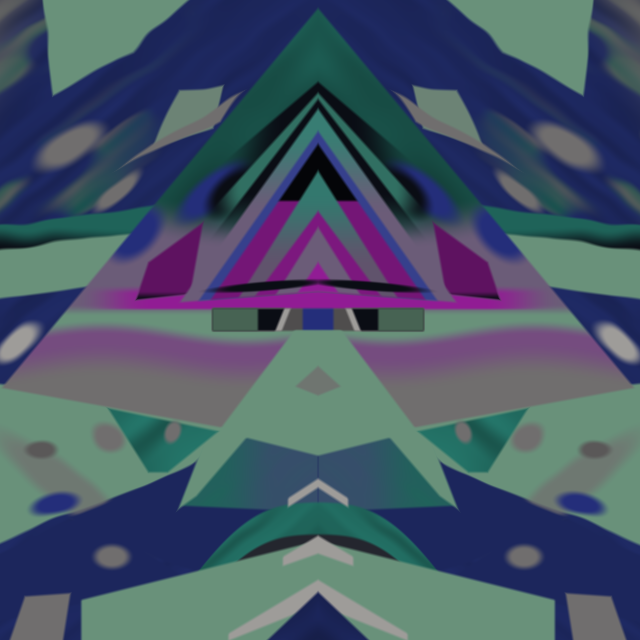
Give the GLSL for this background, as a WebGL 2 fragment shader.

```glsl
#version 300 es
precision highp float;
// Mirrored abstract collage: a layered triangle over navy, sage and teal shards.
uniform vec2 u_resolution;
out vec4 fragColor;

const vec3 NAVY = vec3(.11, .15, .36), SAGE = vec3(.41, .57, .48), TEAL = vec3(.12, .39, .35);
const vec3 GREY = vec3(.44, .43, .43), PALE = vec3(.62, .61, .6), DARK = vec3(.04, .05, .08);
const vec3 MAGENTA = vec3(.57, .11, .58), MAUVE = vec3(.42, .36, .47), BLUE = vec3(.14, .18, .48);
vec3 col;
vec2 p;

float hash(vec2 v) { return fract(sin(dot(v, vec2(127.1, 311.7))) * 43758.5); }

float noise(vec2 v) {
  vec2 i = floor(v), f = fract(v), e = vec2(1, 0);
  f *= f * (3. - 2. * f);
  return mix(mix(hash(i), hash(i + e), f.x), mix(hash(i + e.yx), hash(i + 1.), f.x), f.y);
}

vec2 turn(vec2 v, float a) { return vec2(cos(a) * v.x + sin(a) * v.y, cos(a) * v.y - sin(a) * v.x); }

float fade(float a, float b, float x) { return smoothstep(0., 1., (x - a) / (b - a)); }

float over(float a, float b) { return fade(-.003, .003, a - b); }

float area(vec2 a, vec2 b) { return a.x * b.y - a.y * b.x; }

float side(vec2 a, vec2 b) { return area(normalize(b - a), p - a); }

// Convex shard through four corners, either winding
float quad(vec4 a, vec4 b) {
  float s = sign(area(b.xy - a.xy, b.zw - a.zw));
  return over(min(min(s * side(a.xy, a.zw), s * side(a.zw, b.xy)),
                  min(s * side(b.xy, b.zw), s * side(b.zw, a.xy))), 0.);
}

// Soft ellipse: center, radii, angle
float blob(vec4 e, float angle) { return fade(1.3, .65, length(turn(p - e.xy, angle) / e.zw)); }

// Region below a line falling away from the axis
float roof(float apex, float slope) { return over((apex - slope * p.x - p.y) / length(vec2(1, slope)), 0.); }

void lay(vec3 c, float mask) { col = mix(col, c, mask); }

void main() {
  vec2 uv = gl_FragCoord.xy / u_resolution;
  p = vec2(abs(uv.x - .497), uv.y);
  vec2 straight = p;
  p += .008 * (vec2(noise(p * 22.), noise(p * 22. + 9.)) - .5);

  // Navy ground with slanted streaks
  float streak = noise(turn(p, -.62) * vec2(9, 34)), fine = noise(turn(p, -.7) * vec2(7, 70));
  col = NAVY * (.9 + .2 * fine);
  lay(mix(GREY, TEAL, fine) * .85, fade(.16, .42, p.x) * over(p.y, .62) * fade(.52, .8, streak));
  lay(mix(DARK + .14, GREY, streak), fade(.6, .75, p.x + .6 * p.y - .36) * over(p.y, .7) * .85);

  // Upper shards
  lay(SAGE, quad(vec4(.432, 1.02, .413, .854), vec4(.29, .92, .18, 1.02)));
  lay(mix(GREY, SAGE, .6), quad(vec4(.217, .862, .146, .866), vec4(.165, .8, .262, .766)));
  lay(GREY, quad(vec4(.095, .888, .152, .81), vec4(.341, .727, .263, .772)));
  lay(GREY, blob(vec4(.387, .772, .06, .024), -.5));
  lay(GREY, blob(vec4(.315, .7, .045, .013), -.7));
  lay(mix(DARK, TEAL, fade(.61, .645, p.y)), quad(vec4(.51, .645, .25, .678), vec4(.28, .625, .51, .6)));
  lay(SAGE, quad(vec4(.51, .608, .28, .638), vec4(.31, .56, .51, .532)));
  lay(PALE, blob(vec4(.469, .463, .04, .019), -.65));

  // Sage field and shards under the triangle
  lay(SAGE, quad(vec4(.51, .4, .1, .36), vec4(.2, .27, .51, .15)));
  lay(GREY, .7 * blob(vec4(.39, .235, .14, .03), .65));
  lay(GREY, blob(vec4(.33, .317, .026, .022), .5));
  lay(GREY * .8, blob(vec4(.435, .297, .024, .014), 0.));
  lay(BLUE, blob(vec4(.412, .212, .035, .017), -.2));
  lay(NAVY, quad(vec4(.19, .278, .08, .2), vec4(.18, .1, .39, .19)));
  lay(NAVY, quad(vec4(.51, .135, .35, .2), vec4(.2, .09, .51, .03)));
  p = straight;
  lay(mix(TEAL, vec3(.22, .3, .42), fade(.16, .06, p.x) * .8 + .2 * fine), quad(vec4(0, .33, .17, .32), vec4(.215, .21, 0, .2)));
  lay(SAGE, quad(vec4(.1, .33, .17, .33), vec4(.218, .205, .19, .225)));
  lay(TEAL * (.8 + .4 * streak), quad(vec4(.328, .362, .156, .326), vec4(.235, .262, .265, .262)));
  lay(GREY, blob(vec4(.227, .325, .012, .018), .4));

  // Main triangle, coloured by height
  vec3 ground = col;
  float y = p.y + .012 * sin(p.x * 14.);
  col = TEAL * mix(.65, .9, fade(.84, .95, y)) * (.75 + .5 * noise(turn(p, -.8) * vec2(8, 24)));
  lay(MAUVE, fade(.69, .62, y));
  lay(SAGE, fade(.525, .505, p.y));
  lay(mix(MAUVE, MAGENTA, .25), fade(.49, .465, y));
  lay(GREY, fade(.455, .4, y));
  lay(BLUE, blob(vec4(.165, .7, .065, .024), -.7));
  lay(BLUE, blob(vec4(.285, .635, .05, .03), -.8));
  lay(DARK, blob(vec4(.13, .7, .05, .028), -.7));
  float wing = quad(vec4(.18, .652, .265, .59), vec4(.285, .531, .2, .54));
  lay(mix(DARK, MAGENTA * .65, fade(.532, .546, p.y)), wing);
  lay(MAGENTA, fade(.555, .54, p.y) * over(p.y, .517) * fade(.38, .26, p.x) * (1. - wing));

  // Nested chevrons
  float heart = over(p.y, .545 - .08 * p.x), upper = fade(.62, .7, p.y);
  lay(DARK, roof(.872, .85) * upper * fade(.16, .05, p.x));
  lay(mix(TEAL, SAGE, .25), roof(.855, 1.1) * upper * fade(.17, .12, p.x));
  lay(DARK, roof(.845, 1.3) * heart * upper);
  lay(mix(MAUVE, TEAL + .1, fade(.66, .8, p.y)), roof(.83, 1.4) * heart);
  lay(BLUE + .07, roof(.795, 1.42) * heart);
  lay(mix(MAGENTA * .8, DARK * .4, over(p.y, .686)), roof(.775, 1.45) * heart);
  lay(mix(MAUVE * .9, TEAL + .08, fade(.58, .7, p.y)), roof(.733, 1.6) * heart);
  lay(MAGENTA * .85, roof(.67, 1.35) * heart);
  lay(MAUVE, roof(.645, 1.6) * heart);
  lay(MAGENTA, roof(.59, 1.5) * heart);
  lay(DARK, blob(vec4(.08, .553, .085, .007), -.08));

  // Striped slot below the magenta band
  float slot = over(p.y, .483) * over(.518, p.y) * over(.165, p.x), lean = p.x + .4 * p.y - .2;
  lay(mix(BLUE, GREY * .7, over(p.x, .024)), slot);
  lay(PALE, slot * over(lean, .05));
  lay(DARK, slot * over(lean, .06));
  lay(SAGE * .68, slot * over(p.x, .094));
  col = mix(ground, col, roof(.987, 1.2) * over(p.y, .305 + .18 * p.x));

  // Sage kite with a small chevron
  lay(SAGE, roof(.533, 1.33) * over(.484, p.y) * over(p.y, .288 + .25 * p.x));
  lay(GREY, roof(.428, .9) * over(p.y, .382 + .4 * p.x) * .8);

  // Lower arches and pale chevrons
  float arch = p.y + .65 * p.x - .042 * sin(p.x * 15.), inner = over(.205, p.x);
  lay(TEAL * (.85 + .3 * fine), over(.215, arch) * inner);
  lay(DARK + .1, over(.165, arch) * inner);
  lay(SAGE, roof(.155, .25) * over(.37, p.x));
  lay(PALE, roof(.252, .65) * (1. - roof(.238, .65)) * over(.047, p.x));
  lay(PALE, roof(.163, .6) * (1. - roof(.135, .35)) * over(.055, p.x));
  lay(PALE, roof(.094, .6) * (1. - roof(.055, .4)) * over(.14, p.x));
  lay(NAVY * (.8 + .5 * streak), roof(.075, .95));
  lay(GREY, quad(vec4(.458, .068, .387, .073), vec4(.4, -.01, .485, -.01)));
  lay(GREY, blob(vec4(.322, .13, .027, .018), 0.));
  fragColor = vec4(col, 1);
}
```
